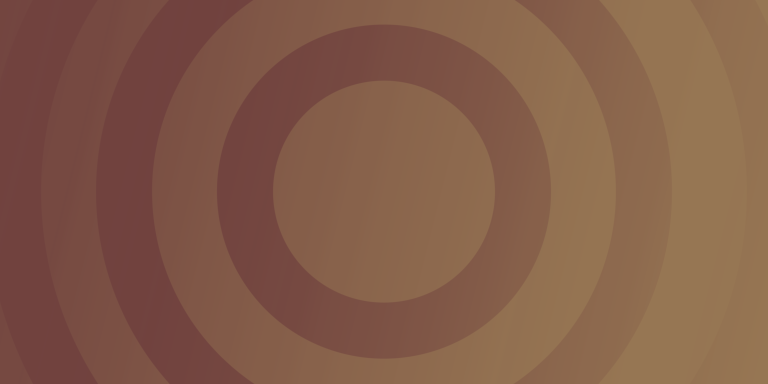
Write a Shadertoy shader that draws this background.

```glsl
float hash(float n) {
    n = fract(n * 0.1031);
    n *= n + 33.33;
    return fract(n * (n + n));
}

float valueNoise(float x) {
    float cell = floor(x);
    return mix(hash(cell), hash(cell + 1.0), smoothstep(0.0, 1.0, x - cell));
}

// Coverage of a ring given its middle radius and half width
float ring(vec2 p, float radius, float halfWidth, float pixel) {
    float d = abs(length(p) - radius) - halfWidth;
    return 1.0 - smoothstep(-pixel, pixel, d);
}

void mainImage(out vec4 fragColor, in vec2 fragCoord) {
    vec2 p = (fragCoord - 0.5 * iResolution.xy) / iResolution.y;
    float pixel = 0.75 / iResolution.y;

    // Concentric rings, the outermost slightly off centre
    float rings = 0.0;
    for (int i = 0; i < 3; i++) {
        vec2 center = vec2(i == 2 ? 0.026 : 0.0, 0.001);
        rings = max(rings, ring(p - center, 0.362 + 0.315 * float(i), 0.073, pixel));
    }

    // Slanted gradients for the ground and the delayed ring tone
    float slant = p.x - 0.25 * p.y;
    float groundTone = smoothstep(-1.4, 0.9, slant);
    float ringTone = smoothstep(-0.6, 1.25, slant);
    float tone = mix(groundTone, ringTone, rings);

    // Faint brushed streaks along the slant
    float streaks = valueNoise(slant * 13.0 + 40.0) + 0.5 * valueNoise(slant * 37.0 + 90.0) - 0.75;
    float darkStreak = exp(-pow((slant + 0.057) / 0.025, 2.0))
                     + exp(-pow((slant + 0.82) / 0.02, 2.0));
    tone += 0.03 * streaks - 0.035 * darkStreak * (1.0 - rings);

    vec3 maroon = vec3(0.443, 0.260, 0.245);
    vec3 ochre = vec3(0.590, 0.463, 0.325);
    fragColor = vec4(mix(maroon, ochre, clamp(tone, 0.0, 1.0)), 1.0);
}
```
